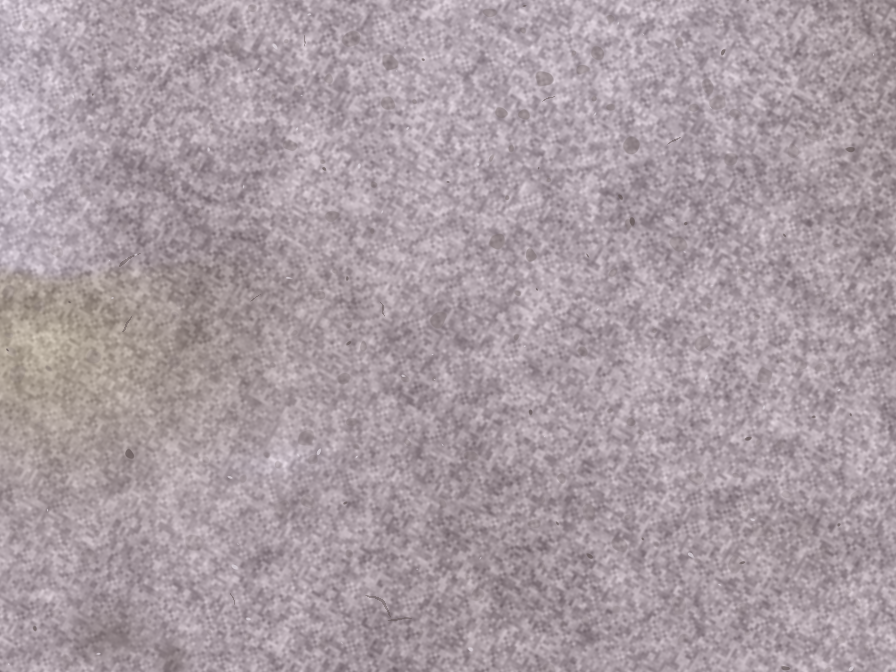
Write a Shadertoy shader that draws this texture.

```glsl
// Weathered mauve concrete with fine grit, damp spots, pits, pale flecks and broad stains.

const vec3 CONCRETE = vec3(0.665, 0.615, 0.645);
const vec3 PALE     = vec3(0.775, 0.735, 0.780);
const vec3 OLIVE    = vec3(0.665, 0.620, 0.555);
const vec3 SAND     = vec3(0.770, 0.730, 0.670);
const vec3 DAMP     = vec3(0.530, 0.480, 0.490);
const vec3 PIT      = vec3(0.380, 0.330, 0.330);
const vec3 FLECK    = vec3(0.880, 0.850, 0.880);

const float FINE_GRIT   = 0.210;  // contrast of the finest grains
const float COARSE_GRIT = 0.150;
const float MOTTLE      = 0.085;
const float CLOUDS      = 0.060;
const float EDGE        = 0.0016; // softness of outlines, in canvas heights

vec3 hash3(vec2 p) {
    vec3 q = fract(p.xyx * vec3(0.1031, 0.1030, 0.0973));
    q += dot(q, q.yxz + 33.33);
    return fract((q.xxy + q.yzz) * q.zyx);
}

// Smooth value noise from -0.5 to 0.5
float noise(vec2 p) {
    vec2 i = floor(p), f = fract(p);
    f = f * f * (3.0 - 2.0 * f);
    float low  = mix(hash3(i).x, hash3(i + vec2(1, 0)).x, f.x);
    float high = mix(hash3(i + vec2(0, 1)).x, hash3(i + vec2(1, 1)).x, f.x);
    return mix(low, high, f.y) - 0.5;
}

float fbm(vec2 p) {
    float sum = 0.0, gain = 1.0;
    for (int i = 0; i < 4; i++) {
        sum += gain * noise(p);
        p = mat2(1.6, 1.2, -1.2, 1.6) * p + 17.3;
        gain *= 0.55;
    }
    return sum;
}

// Soft elliptical stain
float stain(vec2 p, vec2 centre, vec2 radius) {
    vec2 d = (p - centre) / radius;
    return exp(-dot(d, d));
}

// Coverage of randomly placed, turned and sized blots
float scatter(vec2 p, float cells, float share, vec2 sizes, float stretch) {
    vec2 home = floor(p * cells);
    float cover = 0.0;
    for (int k = 0; k < 9; k++) {
        vec2 id = home + vec2(k % 3, k / 3) - 1.0;
        vec3 h = hash3(id + cells * 3.7);
        if (h.z > share) continue;
        float size = h.z / share;
        float turn = 6.2832 * hash3(id + 91.7).x;
        vec2 d = p - (id + h.xy) / cells;
        d = mat2(cos(turn), sin(turn), -sin(turn), cos(turn)) * d;
        d.y *= stretch;
        float r = mix(sizes.x, sizes.y, size * size);
        cover = max(cover, 1.0 - smoothstep(r - EDGE, r + EDGE, length(d)));
    }
    return cover;
}

void mainImage(out vec4 fragColor, in vec2 fragCoord) {
    vec2 p = fragCoord / iResolution.y;
    p.x += 0.5 * (4.0 / 3.0 - iResolution.x / iResolution.y);
    float cloud = fbm(p * 4.0 + 5.0);
    float mottle = fbm(p * 24.0 + 40.0);
    vec2 ragged = p + 0.03 * vec2(cloud, fbm(p * 9.0 + 70.0));

    // Broad discolouration
    vec3 col = CONCRETE;
    float seam = smoothstep(0.585, 0.615, ragged.y);
    float corner = (1.0 - smoothstep(0.0, 0.20, ragged.x)) * seam;
    col = mix(col, PALE, 0.85 * corner);
    col = mix(col, OLIVE, 0.85 * stain(ragged, vec2(0.04, 0.49), vec2(0.30, 0.18)) * (1.0 - seam));
    col = mix(col, SAND, 0.75 * stain(ragged, vec2(0.07, 0.50), vec2(0.055, 0.045)));
    col = mix(col, PALE, 0.40 * stain(ragged, vec2(0.85, 0.92), vec2(0.38, 0.25)));
    col = mix(col, PALE, 0.60 * stain(ragged, vec2(0.41, 0.31), vec2(0.075, 0.025)));
    col = mix(col, DAMP, 0.45 * stain(ragged, vec2(0.38, 0.58), vec2(0.22, 0.10)));
    col = mix(col, DAMP, 0.35 * stain(ragged, vec2(0.70, 0.16), vec2(0.16, 0.22)));
    col = mix(col, DAMP, 0.30 * stain(ragged, vec2(1.16, 0.18), vec2(0.12, 0.08)));
    col = mix(col, DAMP, 0.60 * smoothstep(1.05, 1.38, ragged.x) * smoothstep(0.2, 0.9, p.y));
    col += CLOUDS * cloud + MOTTLE * mottle;

    // Grit, turned off the pixel axes
    vec2 g = mat2(0.87, 0.50, -0.50, 0.87) * p;
    float grit = FINE_GRIT * noise(g * 205.0) + COARSE_GRIT * noise(g.yx * 98.0 + 31.0);
    float worn = stain(p, vec2(0.08, 0.40), vec2(0.50, 0.25));
    col += grit * (1.0 - 0.30 * worn) * vec3(1.0, 1.01, 1.0);

    // Damp spots, gathered in drifts, and the two heavy blotches
    vec2 rough = p + 0.006 * vec2(noise(p * 75.0), noise(p * 75.0 + 50.0));
    float drift = 0.35 + 0.65 * stain(p, vec2(0.75, 0.68), vec2(0.38, 0.50));
    float spots = scatter(rough, 22.0, 0.30, vec2(0.004, 0.014), 1.2);
    col = mix(col, DAMP + 0.35 * grit, 0.72 * spots * drift);
    float blotch = stain(ragged, vec2(0.17, 0.06), vec2(0.055, 0.04))
                 + stain(ragged, vec2(0.26, 0.02), vec2(0.025, 0.03));
    col = mix(col, DAMP - 0.05 + 0.5 * grit, 0.75 * min(blotch, 1.0));

    // Pits, short cracks and bright chips
    float pits = scatter(rough, 14.0, 0.10, vec2(0.002, 0.008), 1.6);
    float cracks = scatter(rough + 0.012 * noise(p * 30.0), 7.0, 0.12, vec2(0.010, 0.026), 11.0);
    float chips = scatter(rough, 30.0, 0.05, vec2(0.001, 0.005), 1.7);
    col = mix(col, PIT, 0.70 * pits);
    col = mix(col, PIT, 0.50 * cracks);
    col = mix(col, FLECK, 0.75 * chips);

    fragColor = vec4(clamp(col, 0.0, 1.0), 1.0);
}
```
